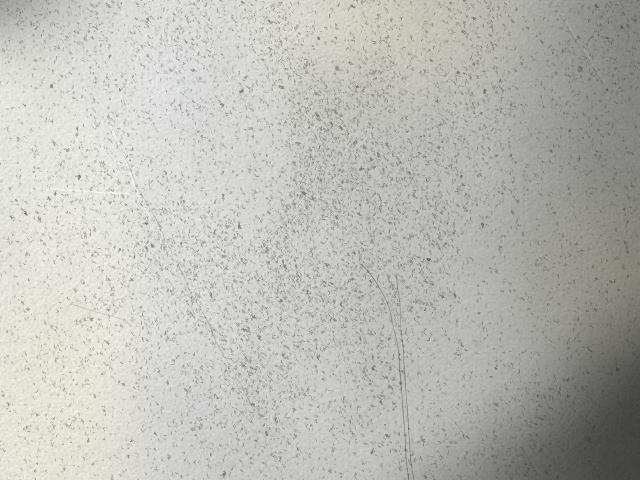
Write a Shadertoy shader that draws this texture.

```glsl
// Weathered pale plaster wall: uneven light with a dark lower right corner,
// covered by tilted dark pits whose density follows noise patches and a scrape.
// Pits are jittered ellipses on three grids; cracks and ridges are thin lines.

const vec3 LIT_COLOR = vec3(0.895, 0.895, 0.875);
const vec3 WARM_TINT = vec3(0.008, 0.004, -0.032);
const vec3 COOL_TINT = vec3(-0.012, -0.008, 0.010);
const vec3 PIT_COLOR = vec3(0.29, 0.29, 0.26);
const float PIT_TILT = 0.48;        // lean from vertical, in radians
const float PIT_TILT_SPREAD = 1.7;
const float PIT_DARKNESS = 0.74;
const float PIT_RAGGEDNESS = 0.0050;
const float GRAIN = 0.055;
const float LINE_WIDTH = 0.0007;

float hash(vec2 p) {
    return fract(sin(dot(p, vec2(127.1, 311.7))) * 43758.5453);
}

float noise(vec2 p) {
    vec2 i = floor(p), f = fract(p);
    f = f * f * (3.0 - 2.0 * f);
    return mix(mix(hash(i), hash(i + vec2(1, 0)), f.x),
               mix(hash(i + vec2(0, 1)), hash(i + vec2(1, 1)), f.x), f.y);
}

float fbm(vec2 p) {
    float sum = 0.0, amp = 0.5;
    for (int i = 0; i < 4; i++) {
        sum += amp * noise(p);
        p = p * 2.03 + 17.3;
        amp *= 0.5;
    }
    return sum / 0.9375;
}

float blob(vec2 p, vec2 centre, vec2 radius) {
    vec2 q = (p - centre) / radius;
    return exp(-dot(q, q));
}

float segment(vec2 p, vec2 a, vec2 b) {
    vec2 ab = b - a;
    return length(p - a - ab * clamp(dot(p - a, ab) / dot(ab, ab), 0.0, 1.0));
}

float stroke(float dist, float width, float px) {
    return 1.0 - smoothstep(width - px * 0.5, width + px * 0.7, dist);
}

// Coverage of the pits on one grid; density is the chance that a cell has one
float pits(vec2 p, float cell, float density, float px) {
    vec2 home = floor(p / cell);
    float cover = 0.0;
    for (int y = -1; y <= 1; y++)
    for (int x = -1; x <= 1; x++) {
        vec2 id = home + vec2(x, y);
        vec2 key = id + cell * 1000.0;
        if (hash(key) > density) continue;
        vec2 jitter = vec2(hash(key + 31.7), hash(key + 57.3));
        float tilt = PIT_TILT + (hash(key + 83.1) - 0.5) * PIT_TILT_SPREAD;
        float size = hash(key + 11.9);
        vec2 radius = cell * mix(vec2(0.09, 0.16), vec2(0.17, 0.42), size * size);
        vec2 d = p - (id + jitter) * cell;
        d = mat2(cos(tilt), -sin(tilt), sin(tilt), cos(tilt)) * d;
        float dist = (length(d / radius) - 1.0) * radius.x;
        float depth = mix(0.35, 1.0, hash(key + 5.3));
        cover = max(cover, depth * (1.0 - smoothstep(-0.6 * px, 0.8 * px, dist)));
    }
    return cover;
}

// Broad light over the wall, uv from 0 to 1
float lighting(vec2 uv) {
    float light = 1.0 - 0.19 * smoothstep(0.16, 0.78, uv.x);
    light -= 0.23 * smoothstep(0.70, 1.02, uv.x);
    float shade = (uv.x - 0.62) * 0.97 - uv.y + 0.03;
    light -= 0.29 * smoothstep(-0.08, 0.27, shade);
    light -= 0.38 * blob(uv, vec2(-0.04, 1.05), vec2(0.17, 0.13));
    light -= 0.07 * blob(uv, vec2(0.33, 0.0), vec2(0.15, 0.30));
    light += 0.04 * blob(uv, vec2(0.55, 0.95), vec2(0.18, 0.10));
    return light;
}

void mainImage(out vec4 fragColor, in vec2 fragCoord) {
    vec2 uv = fragCoord / iResolution.xy;
    vec2 p = fragCoord / iResolution.y;
    float px = 1.0 / iResolution.y;

    // Wall colour, tints and fine relief
    float light = lighting(uv) + 0.05 * (fbm(p * vec2(9.0, 6.0)) - 0.5);
    vec3 color = LIT_COLOR * light;
    float warm = blob(uv, vec2(0.08, 0.15), vec2(0.16, 0.30))
               + blob(uv, vec2(0.62, 0.95), vec2(0.15, 0.12))
               + 0.8 * blob(uv, vec2(0.97, 0.42), vec2(0.12, 0.18));
    float cool = blob(uv, vec2(0.30, 0.15), vec2(0.10, 0.35))
               + blob(uv, vec2(0.28, 0.82), vec2(0.10, 0.16));
    color += warm * WARM_TINT + cool * COOL_TINT;
    float bump = noise(p * 230.0) - noise((p + vec2(0.003, -0.003)) * 230.0);
    color *= 1.0 + GRAIN * (bump + noise(p * vec2(330.0, 270.0)) - 0.5);

    // Pit density: patches in the middle and a band beside the scrape
    float band = segment(p, vec2(0.30, 0.56), vec2(0.54, 0.15));
    float patches = smoothstep(0.36, 0.66, fbm(p * vec2(9.0, 6.5) + 4.0));
    float middle = blob(uv, vec2(0.46, 0.62), vec2(0.20, 0.38));
    float density = 0.13 + 0.16 * patches + middle * (0.08 + 0.45 * patches)
                  + 0.30 * exp(-band * band * 1100.0);
    vec2 ragged = p + PIT_RAGGEDNESS * (vec2(noise(p * 330.0), noise(p * 330.0 + 40.0)) - 0.5);
    float coarse = density * mix(0.35, 0.75, smoothstep(0.2, 0.55, uv.x));
    float fine = pits(ragged, 0.0068, density * 1.1, px);
    float medium = pits(ragged + 3.1, 0.0100, coarse, px);
    float large = pits(ragged + 7.7, 0.0145, coarse * 0.42, px);
    float rim = pits(ragged + 3.1 + vec2(-0.0025, 0.002), 0.0100, coarse, px);
    color *= 1.0 + 0.05 * rim;
    float pit = max(fine * 0.78, max(medium * 0.9, large));
    color = mix(color, PIT_COLOR * mix(0.55, 1.1, light), pit * PIT_DARKNESS);

    // Two hanging cracks
    float t = p.y / 0.448;
    float wobble = 0.004 * (noise(p * 22.0) - 0.5);
    float bend = 0.85 - 0.03 * t - 0.065 * pow(t, 6.0);
    float slope = (0.03 + 0.39 * pow(t, 5.0)) / 0.448;
    float crackA = abs(p.x - bend + wobble) / sqrt(1.0 + slope * slope);
    float crackB = abs(p.x - 0.86 + 0.035 * t + wobble);
    float cracks = stroke(crackA, LINE_WIDTH, px) * step(t, 1.0);
    cracks = max(cracks, stroke(crackB, LINE_WIDTH, px) * step(t, 0.95));
    color *= 1.0 - 0.34 * cracks * (0.5 + 0.5 * noise(p * 40.0));

    // Raised scrapes: a pale ridge with a thin shadow below it
    vec2 w = p + 0.008 * (vec2(noise(p * 18.0), noise(p * 18.0 + 9.0)) - 0.5);
    float ridge = min(segment(w, vec2(0.23, 0.74), vec2(0.31, 0.55)),
                      segment(w, vec2(0.10, 0.602), vec2(0.27, 0.600)));
    ridge = min(ridge, segment(w, vec2(1.17, 0.97), vec2(1.26, 0.83)));
    vec2 below = w + vec2(0.004, 0.004);
    float shadow = min(segment(below, vec2(0.23, 0.74), vec2(0.54, 0.13)),
                       segment(below, vec2(0.15, 0.37), vec2(0.26, 0.34)));
    shadow = min(shadow, segment(below, vec2(1.17, 0.97), vec2(1.26, 0.83)));
    color *= 1.0 + 0.06 * stroke(ridge, LINE_WIDTH * 2.5, px);
    color *= 1.0 - 0.22 * stroke(shadow, LINE_WIDTH, px) * noise(p * 30.0);

    fragColor = vec4(clamp(color, 0.0, 1.0), 1.0);
}
```
